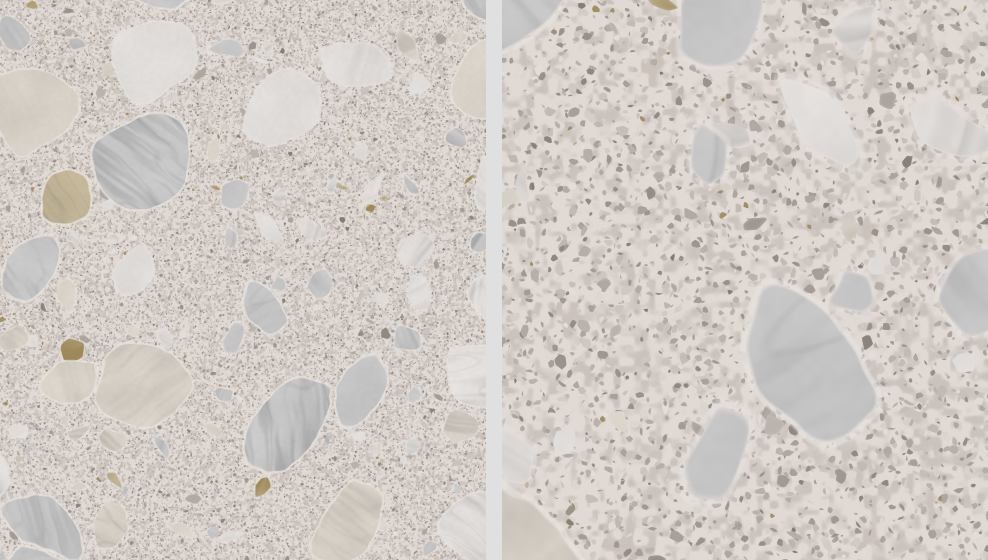
Left, the full canvas; right, a detail of the centre.
A WebGL 1 fragment shader for this texture:

```glsl
precision highp float;
// Pale terrazzo: rounded, veined pebbles and angular chips set in a finely speckled ground.
// Each size is a jittered grid of smooth-cornered polygons; larger stones lie over smaller
// ones, and medium stones that would touch a large one are left out.
uniform vec2 u_resolution;

const vec3 GROUND_LIGHT = vec3(0.880, 0.850, 0.832);
const vec3 GROUND_MID   = vec3(0.795, 0.762, 0.738);
const vec3 FLECK_LIGHT  = vec3(0.895, 0.872, 0.855);
const vec3 FLECK_DARK   = vec3(0.750, 0.718, 0.695);
const vec3 SPECK_LIGHT  = vec3(0.74, 0.71, 0.685);
const vec3 SPECK_DARK   = vec3(0.50, 0.47, 0.44);
const vec3 RIM          = vec3(0.910, 0.890, 0.872);
const vec3 WHITE        = vec3(0.870, 0.855, 0.845);
const vec3 GREY         = vec3(0.775, 0.770, 0.772);
const vec3 CREAM        = vec3(0.835, 0.810, 0.775);
const vec3 SAND         = vec3(0.750, 0.700, 0.585);
const vec3 GOLD         = vec3(0.620, 0.535, 0.350);

// Layers: cell size, share of cells filled, smallest and largest radius.
const vec4 PEBBLES = vec4(0.190, 0.88, 0.050, 0.108);
const vec4 STONES  = vec4(0.088, 0.72, 0.015, 0.042);
const vec4 CHIPS   = vec4(0.046, 0.42, 0.005, 0.015);
const vec4 GRAINS  = vec4(0.016, 0.45, 0.0018, 0.0052);
const vec4 SPECKS  = vec4(0.0068, 0.68, 0.0010, 0.0030);
const vec4 FLECKS  = vec4(0.0076, 0.85, 0.0015, 0.0042);
const float GAP = 0.003;
const float RIM_WIDTH = 0.0026;
const float TAU = 6.28319;

struct Stone { float dist; vec2 centre; vec2 id; float radius; };

vec3 hash3(vec2 p) {
  vec3 q = fract(p.xyx * vec3(0.1031, 0.1030, 0.0973));
  q += dot(q, q.yxz + 33.33);
  return fract((q.xxy + q.yzz) * q.zyx);
}

float noise(vec2 p) {
  vec2 i = floor(p), f = fract(p);
  f = f * f * (3.0 - 2.0 * f);
  float low = mix(hash3(i).x, hash3(i + vec2(1.0, 0.0)).x, f.x);
  float high = mix(hash3(i + vec2(0.0, 1.0)).x, hash3(i + 1.0).x, f.x);
  return mix(low, high, f.y);
}

vec2 turn(vec2 p, float angle) {
  float c = cos(angle), s = sin(angle);
  return vec2(c * p.x + s * p.y, c * p.y - s * p.x);
}

// Distance to a stretched, slightly bent polygon; rougher ones are also slimmer.
float stoneShape(vec2 p, vec2 id, float radius, float sharpness, float rough) {
  vec3 h = hash3(id + 61.7);
  float squash = mix(0.82 - rough, 0.98, h.x);
  vec2 q = turn(p, TAU * h.y) / (radius * vec2(1.0, squash));
  q.y += (h.z - 0.5) * 0.6 * min(q.x * q.x, 2.0);
  float total = 0.0;
  for (int i = 0; i < 6; i++) {
    vec3 side = hash3(id + 17.3 * float(i) + 5.1);
    float angle = TAU * (float(i) + 0.6 * side.x) / 6.0;
    float plane = dot(q, vec2(cos(angle), sin(angle))) - 1.0 + rough * side.y;
    total += exp(sharpness * min(plane, 5.0));
  }
  return log(total) / sharpness * radius * squash;
}

// Nearest stone of one layer; touching neighbours are parted by a gap.
Stone scatter(vec2 p, vec4 layer, float sharpness, float rough, float seed) {
  Stone best = Stone(1.0, vec2(0.0), vec2(0.0), 0.0);
  float second = 1.0;
  float large = step(0.01, layer.z);
  float jitter = mix(0.95, 0.5, large);
  vec2 base = floor(p / layer.x);
  for (int y = -1; y <= 1; y++) {
    for (int x = -1; x <= 1; x++) {
      vec2 cell = base + vec2(float(x), float(y));
      vec2 id = cell + seed;
      vec3 h = hash3(id);
      vec2 centre = (cell + 0.5 + jitter * (h.xy - 0.5)) * layer.x;
      if (hash3(id + 29.3).x < layer.y && distance(p, centre) < layer.x) {
        float radius = mix(layer.z, layer.w, pow(h.z, 1.5));
        float d = stoneShape(p - centre, id, radius, sharpness, rough);
        second = min(second, max(d, best.dist));
        if (d < best.dist) best = Stone(d, centre, id, radius);
      }
    }
  }
  best.dist = max(best.dist, 0.5 * (best.dist - second) + GAP * large);
  return best;
}

// Mineral colour with cloudy patches, soft bands and thin veins along one direction.
vec3 mineral(vec2 p, vec2 id) {
  vec3 h = hash3(id + 83.9);
  vec3 color = mix(WHITE, GREY, step(0.42, h.x));
  color = mix(color, CREAM, step(0.66, h.x));
  color = mix(color, SAND, step(0.89, h.x));
  vec2 q = turn(p, TAU * h.y) + h.z;
  q.y += 0.008 * noise(q * 30.0);
  float band = 0.6 * noise(q * vec2(7.0, 50.0)) + 0.4 * noise(q * vec2(16.0, 150.0));
  float vein = 1.0 - smoothstep(0.0, 0.07, abs(noise(q * vec2(9.0, 38.0) + 5.0) - 0.5));
  float cloud = noise(q * 20.0 + 9.0);
  color *= 1.04 - 0.13 * h.z * smoothstep(0.35, 0.85, band) - 0.05 * h.z * vein - 0.06 * cloud;
  color *= 0.99 + 0.02 * noise(p * 170.0);
  float stain = step(0.91, h.x) * smoothstep(0.15, 0.65, 0.5 * band + 0.5 * cloud);
  return mix(color, GOLD, stain);
}

vec3 grainColor(vec2 id) {
  vec3 h = hash3(id + 47.1);
  return mix(mix(SPECK_DARK, SPECK_LIGHT, sqrt(h.x)), GOLD, 0.8 * step(0.985, h.y));
}

float cover(float d) {
  float pixel = 0.6 / u_resolution.y;
  return 1.0 - smoothstep(-pixel, pixel, d);
}

vec3 setStone(vec3 under, vec3 color, float d, float rim) {
  vec3 result = mix(under, color, cover(d));
  return mix(result, RIM, rim * (1.0 - smoothstep(0.0006, RIM_WIDTH, abs(d - 0.0008))));
}

void main() {
  vec2 p = gl_FragCoord.xy / u_resolution.y;

  // Ground of light and dark flecks under specks and grains
  float mottle = 0.65 * noise(p * 235.0) + 0.35 * noise(turn(p, 0.6) * 130.0 + 31.0);
  vec3 color = mix(GROUND_LIGHT, GROUND_MID, smoothstep(0.42, 0.75, mottle));
  Stone fleck = scatter(p, FLECKS, 14.0, 0.45, 91.0);
  vec3 fleckColor = mix(FLECK_DARK, FLECK_LIGHT, hash3(fleck.id + 3.3).y);
  color = mix(color, fleckColor, cover(fleck.dist));
  Stone speck = scatter(p, SPECKS, 14.0, 0.45, 11.0);
  color = mix(color, grainColor(speck.id), cover(speck.dist));
  Stone grain = scatter(p, GRAINS, 14.0, 0.45, 223.0);
  color = mix(color, grainColor(grain.id), cover(grain.dist));

  // Angular chips, some of them dark
  Stone chip = scatter(p, CHIPS, 15.0, 0.48, 401.0);
  vec3 chipColor = mix(mineral(p, chip.id), grainColor(chip.id), step(0.6, hash3(chip.id + 7.7).y));
  color = setStone(color, chipColor, chip.dist, 0.15);

  // Medium stones clear of the pebbles
  Stone stone = scatter(p, STONES, 12.0, 0.42, 577.0);
  float room = scatter(stone.centre, PEBBLES, 7.0, 0.30, 719.0).dist;
  if (room > stone.radius * 0.65) color = setStone(color, mineral(p, stone.id), stone.dist, 0.45);

  // Large pebbles with faintly uneven edges
  Stone pebble = scatter(p, PEBBLES, 7.0, 0.30, 719.0);
  float edge = pebble.dist + 0.003 * (noise(p * 65.0) - 0.5);
  color = setStone(color, mineral(p, pebble.id), edge, 0.7);

  gl_FragColor = vec4(color, 1.0);
}
```
